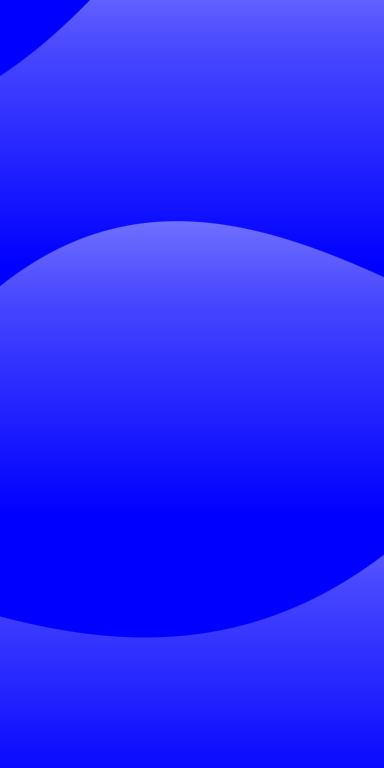
Reproduce this background procedurally as a WebGL 2 fragment shader.

```glsl
#version 300 es
precision highp float;

// Overlapping curved sheets in blue, each fading from pale at its top to pure
// blue below. Sheet edges are cubic curves around a turning point; each fade is
// a two-slope ramp measured upward from the height where it becomes pure blue.

uniform vec2 u_resolution;
out vec4 fragColor;

const vec3 PURE_BLUE = vec3(0.0, 0.0, 1.0);
const vec3 WHITE = vec3(1.0);

// Signed height above a curve that turns at 'apex'; bend = (square, cubic) terms
float heightAbove(vec2 p, vec2 apex, vec2 bend) {
    float d = p.x - apex.x;
    return p.y - apex.y - d * d * (bend.x + bend.y * d);
}

// Smooth coverage of the positive side, about one pixel wide
float coverage(float height) {
    return clamp(0.5 + height / fwidth(height), 0.0, 1.0);
}

// Blue that pales with height above 'base', faster beyond the knee
vec3 sheetColor(float y, float base) {
    const float KNEE = 0.56;
    float h = max(y - base, 0.0);
    float paleness = 0.5 * h + 0.27 * max(h - KNEE, 0.0);
    return mix(PURE_BLUE, WHITE, min(paleness, 1.0));
}

void main() {
    // Canvas units: one across, two up
    vec2 p = gl_FragCoord.xy / u_resolution * vec2(1.0, 2.0);

    // Signed heights relative to the three edges
    float crest = heightAbove(p, vec2(0.461, 1.424), vec2(-0.661, 0.295));
    float trough = heightAbove(p, vec2(0.378, 0.340), vec2(0.449, 0.174));
    float corner = heightAbove(p, vec2(-0.412, 1.666), vec2(0.80, 0.0));

    // Layers from back to front
    vec3 color = sheetColor(p.y, 1.31);
    color = mix(color, PURE_BLUE, coverage(corner));
    color = mix(color, sheetColor(p.y, 0.659), coverage(-crest));
    color = mix(color, sheetColor(p.y, -0.078), coverage(-trough));

    fragColor = vec4(color, 1.0);
}
```
